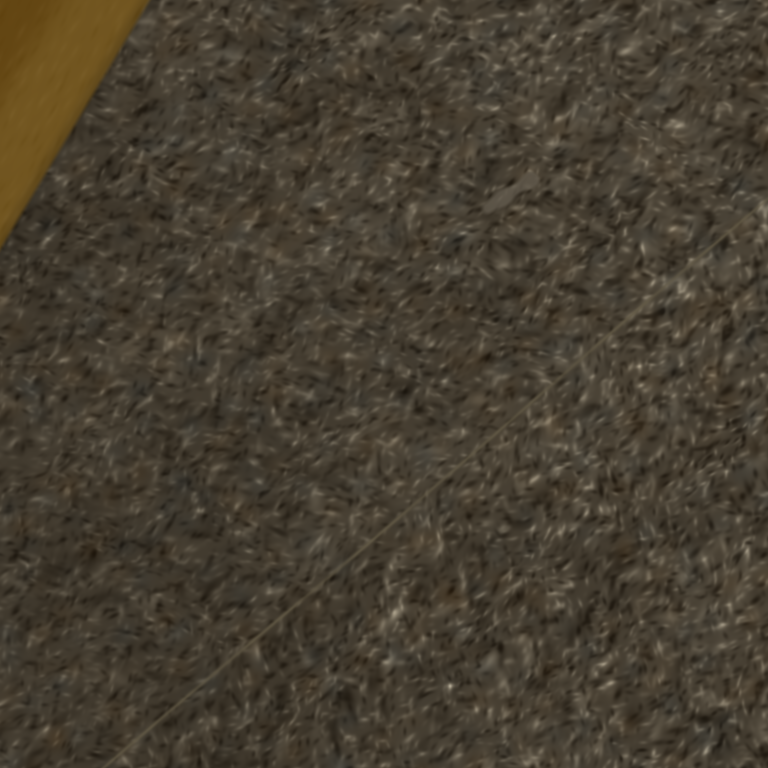
A Shadertoy shader for this texture:

```glsl
// Two panels of mottled grey-brown fibre board that meet at a pale diagonal seam,
// with an ochre wooden strip across the upper left corner. The grain is cellular
// noise: each cell holds one soft, tilted flake that is lighter or darker.

vec3 hash3(vec2 p) {
    vec3 q = fract(p.xyx * vec3(0.1031, 0.1030, 0.0973));
    q += dot(q, q.yxz + 33.33);
    return fract((q.xxy + q.yzz) * q.zyx);
}

vec2 turn(vec2 v, float angle) {
    float c = cos(angle), s = sin(angle);
    return vec2(c * v.x + s * v.y, c * v.y - s * v.x);
}

// Sum of soft elongated flakes, signed; share is the part of cells that hold one
float flakes(vec2 p, float heading, float spread, vec2 size, float share) {
    vec2 cell = floor(p);
    float sum = 0.0;
    for (int j = -1; j <= 1; j++) {
        for (int i = -1; i <= 1; i++) {
            vec2 id = cell + vec2(i, j);
            vec3 place = hash3(id + 17.0);
            vec3 look = hash3(id + 91.0);
            float angle = heading + spread * (2.0 * place.z - 1.0);
            vec2 d = turn(p - id - place.xy, angle) / size;
            sum += step(look.y, share) * (2.0 * look.x - 1.0) * exp(-dot(d, d));
        }
    }
    return sum;
}

vec3 board(vec2 uv, float lower) {
    float heading = mix(0.5, 0.95, lower);
    float spread = 1.0;

    // Grain in three sizes, bent slightly by layered sines
    vec2 p = uv + 0.004 * sin(uv.yx * 37.0 + 2.0 * sin(uv * 23.0));
    float grain = 0.095 * flakes(p * 33.0, heading, spread, vec2(0.50, 0.22), 1.0)
                + 0.130 * flakes(p * 58.0 + 40.0, heading, spread, vec2(0.50, 0.21), 1.0)
                + 0.120 * flakes(p * 92.0 + 80.0, heading, spread, vec2(0.48, 0.25), 1.0);

    // Weaker contrast and light towards the lower left
    float light = smoothstep(0.1, 1.5, uv.x + 0.6 * uv.y);
    grain *= mix(0.72, 1.08, light) + 0.1 * lower;
    grain += 1.5 * grain * grain;

    // Sparse long chips, only the pale ones
    float chips = max(flakes(uv * 13.0 + 5.0, heading, 0.35, vec2(0.32, 0.07), 0.35), 0.0);

    float cloud = 0.006 * (sin(uv.x * 11.0 + 3.0 * sin(uv.y * 7.0)) + sin(uv.y * 17.0 - uv.x * 9.0));
    float tint = flakes(uv * 27.0 + 130.0, heading, spread, vec2(0.45, 0.35), 1.0);

    vec3 color = vec3(0.252, 0.224, 0.178) + light * vec3(0.036, 0.034, 0.030);
    color += (grain + cloud) * vec3(1.0, 0.97, 0.88);
    color += tint * vec3(0.014, 0.001, -0.012);
    color += chips * vec3(0.075, 0.073, 0.065);

    // One broad pale chip in the upper panel
    vec2 d = turn(uv - vec2(0.664, 0.748), 0.58);
    float chip = length(vec2(max(abs(d.x) - 0.034, 0.0), d.y)) - 0.008;
    chip += 0.002 * sin(d.x * 140.0);
    return mix(color, vec3(0.385, 0.355, 0.305), 0.75 * smoothstep(0.004, -0.003, chip));
}

vec3 wood(vec2 uv, float depth) {
    vec3 color = mix(vec3(0.445, 0.335, 0.125), vec3(0.39, 0.275, 0.075),
                     smoothstep(0.075, 0.125, depth));
    color *= mix(0.85, 1.0, smoothstep(0.0, 0.02, depth));
    float fibre = flakes(uv * 70.0, 1.03, 0.1, vec2(0.7, 0.2), 1.0);
    return color + 0.02 * fibre;
}

void mainImage(out vec4 fragColor, in vec2 fragCoord) {
    vec2 uv = fragCoord / iResolution.xy;

    // Signed distance to the seam, positive in the lower panel
    float seam = dot(uv - vec2(0.137, 0.0), vec2(0.651, -0.759));
    seam += 0.0015 * sin(uv.x * 9.0);
    float lower = smoothstep(-0.002, 0.002, seam);
    vec3 color = mix(board(uv, 0.0), board(uv + 3.0 * vec2(0.0), 1.0), lower);

    // Pale seam with a faint shade below it
    color -= 0.012 * lower * exp(-seam / 0.015);
    float wear = 0.62 + 0.13 * sin(uv.x * 41.0 + sin(uv.x * 97.0));
    color = mix(color, vec3(0.39, 0.355, 0.275), wear * exp(-pow(seam / 0.0026, 2.0)));

    // Wooden strip and the shadow along its edge
    float depth = dot(uv - vec2(0.0, 0.675), vec2(-0.857, 0.514));
    color *= 1.0 - 0.16 * exp(-max(-depth, 0.0) / 0.014);
    color = mix(color, wood(uv, depth), smoothstep(-0.004, 0.004, depth));

    fragColor = vec4(clamp(color, 0.0, 1.0), 1.0);
}
```
